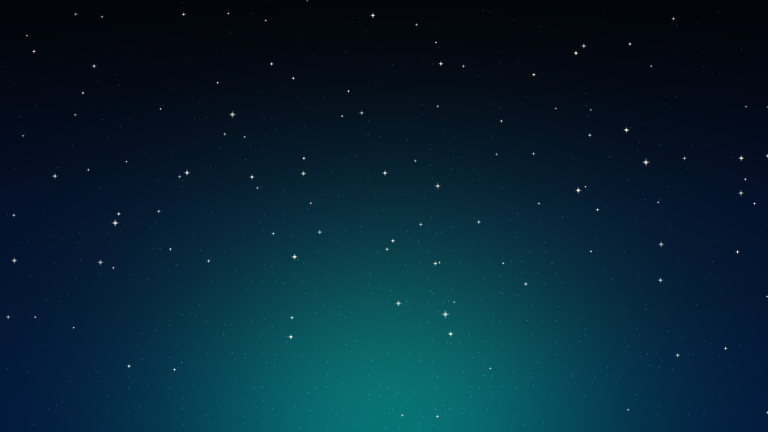
Give the GLSL for this background, as a WebGL 1 fragment shader.

```glsl
precision highp float;
uniform vec2 u_resolution;

const vec3 NIGHT_TOP = vec3(0.008, 0.018, 0.045);
const vec3 NAVY_MID = vec3(0.012, 0.062, 0.165);
const vec3 NAVY_LOW = vec3(0.008, 0.080, 0.220);
const vec3 TEAL_GLOW = vec3(0.005, 0.355, 0.220);
const vec3 BLUE_HAZE = vec3(0.027, 0.022, 0.020);
const vec3 STAR_WHITE = vec3(1.0, 0.96, 0.88);
const vec3 DUST_TEAL = vec3(0.10, 0.55, 0.60);

float hash(vec2 p) {
  vec3 q = fract(vec3(p.xyx) * 0.1031);
  q += dot(q, q.yzx + 33.33);
  return fract((q.x + q.y) * q.z);
}

float gaussian(vec2 offset, vec2 spread) {
  vec2 q = offset / spread;
  return exp(-dot(q, q));
}

// Vertical night gradient with a teal glow rising from the lower edge
vec3 skyColor(vec2 uv) {
  vec3 sky = mix(NAVY_LOW, NAVY_MID, smoothstep(0.0, 0.5, uv.y));
  sky = mix(sky, NIGHT_TOP, smoothstep(0.4, 1.0, uv.y));
  sky += TEAL_GLOW * gaussian(uv - vec2(0.51, 0.0), vec2(0.30, 0.47));
  return sky + BLUE_HAZE * gaussian(uv - vec2(0.51, 0.3), vec2(0.38, 0.42));
}

float disc(vec2 p, float radius, float pixel) {
  return 1.0 - smoothstep(radius - 0.7 * pixel, radius + 0.7 * pixel, length(p));
}

float arm(vec2 p, float reach, float width) {
  return (1.0 - smoothstep(0.0, reach, p.x)) * (1.0 - smoothstep(0.0, width, p.y));
}

// Round core with four tapering points
float sparkle(vec2 p, float radius, float pixel) {
  vec2 q = abs(p);
  float width = 0.2 * radius + 0.6 * pixel;
  float arms = max(arm(q, radius, width), arm(q.yx, radius, width));
  return max(disc(p, 0.35 * radius, pixel), 0.85 * arms);
}

// One jittered star per occupied grid cell
float starLayer(vec2 p, float cell, float density, float radius, float seed, float pixel) {
  vec2 id = floor(p / cell);
  vec2 key = id + seed;
  vec2 jitter = vec2(hash(key + 17.3), hash(key + 41.7));
  vec2 center = (id + mix(vec2(0.12), vec2(0.88), jitter)) * cell;
  float size = radius * mix(0.65, 1.1, hash(key + 73.1));
  float light = mix(0.65, 1.0, hash(key + 91.9));
  return step(hash(key), density) * light * sparkle(p - center, size, pixel);
}

// Tiny specks, thickest inside the glow
float dustLayer(vec2 p, float cell, float density, float seed, float pixel) {
  vec2 id = floor(p / cell);
  vec2 key = id + seed;
  vec2 jitter = vec2(hash(key + 11.9), hash(key + 57.3));
  vec2 center = (id + mix(vec2(0.2), vec2(0.8), jitter)) * cell;
  float light = mix(0.15, 0.65, hash(key + 29.5));
  return step(hash(key), density) * light * disc(p - center, 0.0013, pixel);
}

void main() {
  vec2 uv = gl_FragCoord.xy / u_resolution;
  vec2 p = gl_FragCoord.xy / u_resolution.y;
  float pixel = 1.0 / u_resolution.y;
  vec3 color = skyColor(uv);

  // Faint dust
  float dustDensity = 0.06 + 0.45 * gaussian(uv - vec2(0.51, 0.1), vec2(0.33, 0.45));
  for (int i = 0; i < 2; i++) {
    float layer = float(i);
    float dust = dustLayer(p, 0.024 + 0.007 * layer, dustDensity, 130.0 + 67.0 * layer, pixel);
    color += DUST_TEAL * dust * 0.6;
  }

  // Stars thin out toward the lower edge
  float thinning = smoothstep(-0.15, 0.65, uv.y);
  float stars = 0.0;
  for (int i = 0; i < 3; i++) {
    float layer = float(i);
    float cell = 0.20 - 0.045 * layer;
    float radius = 0.0115 - 0.0028 * layer;
    float density = (0.42 + 0.06 * layer) * mix(0.25, 1.0, thinning);
    stars = max(stars, starLayer(p, cell, density, radius, 19.0 + 83.0 * layer, pixel));
  }
  color = mix(color, STAR_WHITE, stars);

  gl_FragColor = vec4(color, 1.0);
}
```
